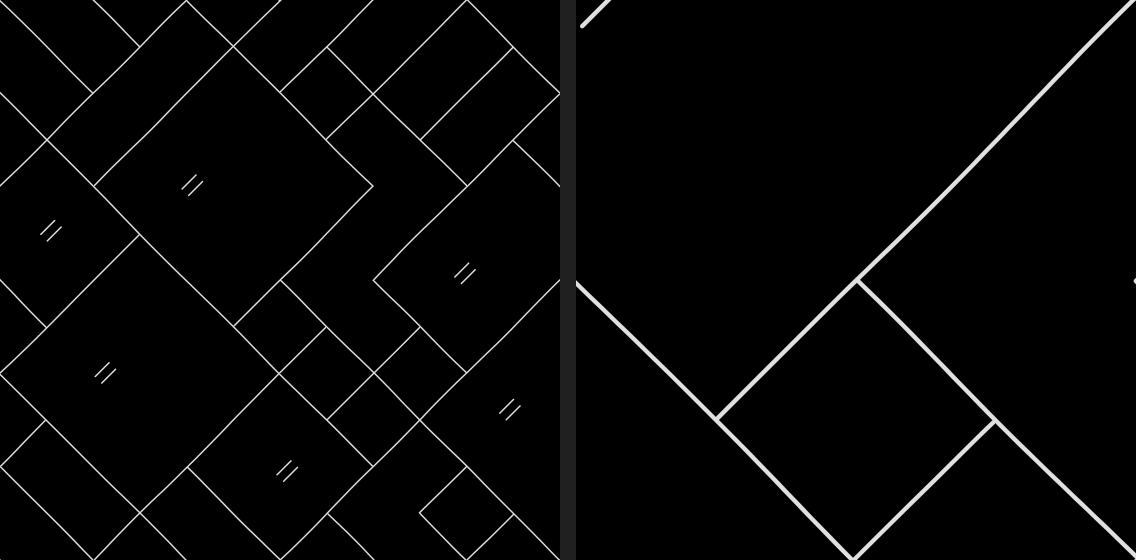
Left, the full canvas; right, a detail of the centre.
This pattern is drawn by a Shadertoy shader. Its source:

```glsl
// Thin pale outlines of merged diagonal lattice cells on black, with paired tick marks.

const float CELLS_PER_SIDE = 6.0;        // lattice diagonals crossing one canvas side
const float LINE_HALF_WIDTH = 0.011;     // all lengths below are in lattice cells
const float TICK_HALF_LENGTH = 0.147;
const float TICK_HALF_GAP = 0.07;
const float WOBBLE = 0.03;
const vec3 INK = vec3(0.88);
const vec3 GROUND = vec3(0.0);

// Three random values in 0..1 for an integer cell
vec3 hash3(vec2 cell, uint seed) {
    uvec3 v = uvec3(uvec2(ivec2(cell) + 512), seed);
    v = v * 1664525u + 1013904223u;
    v.x += v.y * v.z; v.y += v.z * v.x; v.z += v.x * v.y;
    v ^= v >> 16u;
    v.x += v.y * v.z; v.y += v.z * v.x; v.z += v.x * v.y;
    return vec3(v >> 8u) / 16777216.0;
}

float cornerSlope(vec2 corner, vec2 offset, uint seed) {
    float angle = 6.2832 * hash3(corner, seed).x;
    return dot(vec2(cos(angle), sin(angle)), offset);
}

float gradientNoise(vec2 p, uint seed) {
    vec2 i = floor(p), f = p - i;
    vec2 w = f * f * f * (f * (f * 6.0 - 15.0) + 10.0);
    vec2 e = vec2(1.0, 0.0);
    float low = mix(cornerSlope(i, f, seed), cornerSlope(i + e, f - e, seed), w.x);
    float high = mix(cornerSlope(i + e.yx, f - e.yx, seed), cornerSlope(i + 1.0, f - 1.0, seed), w.x);
    return mix(low, high, w.y);
}

// Anchor of the topmost random rectangle that covers a cell
vec2 regionAnchor(vec2 cell, uint seed) {
    vec2 best = cell;
    float bestRank = -1.0;
    for (int y = 0; y < 3; y++)
    for (int x = 0; x < 3; x++) {
        vec2 offset = vec2(x, y);
        vec3 random = hash3(cell - offset, seed);
        vec2 size = 1.0 + floor(random.xy * 3.0);
        float rank = random.z + 0.05 * size.x * size.y;
        if (all(lessThan(offset, size)) && rank > bestRank) {
            bestRank = rank;
            best = cell - offset;
        }
    }
    return best;
}

float segmentDistance(vec2 p, vec2 a, vec2 b) {
    vec2 ab = b - a;
    return length(p - a - ab * clamp(dot(p - a, ab) / dot(ab, ab), 0.0, 1.0));
}

// Distance to a border leaving the vertex, if the cells beside it differ
float borderDistance(vec2 p, vec2 direction, vec2 sideA, vec2 sideB) {
    return sideA == sideB ? 1.0 : segmentDistance(p, vec2(0.0), direction);
}

// Two parallel strokes around the origin
float tickDistance(vec2 p) {
    vec2 q = vec2(abs(p.x) - TICK_HALF_GAP, p.y);
    return segmentDistance(q, vec2(0.0, -TICK_HALF_LENGTH), vec2(0.0, TICK_HALF_LENGTH));
}

// Distance to all region borders and ticks near a lattice position
float patternDistance(vec2 p, uint seed) {
    vec2 bend = vec2(gradientNoise(p * 0.7, seed + 1u), gradientNoise(p * 0.7, seed + 2u));
    vec2 bent = p + WOBBLE * bend;
    vec2 vertex = floor(bent + 0.5);
    vec2 local = bent - vertex;

    vec2 sw = regionAnchor(vertex - 1.0, seed);
    vec2 se = regionAnchor(vertex + vec2(0.0, -1.0), seed);
    vec2 nw = regionAnchor(vertex + vec2(-1.0, 0.0), seed);
    vec2 ne = regionAnchor(vertex, seed);

    float d = borderDistance(local, vec2(1.0, 0.0), se, ne);
    d = min(d, borderDistance(local, vec2(-1.0, 0.0), sw, nw));
    d = min(d, borderDistance(local, vec2(0.0, 1.0), nw, ne));
    d = min(d, borderDistance(local, vec2(0.0, -1.0), sw, se));

    // One tick pair inside each roomy region
    bool roomy = sw == se && sw == nw && sw == ne && sw == vertex - 1.0;
    vec2 drift = 0.3 * (hash3(vertex, seed + 3u).xy - 0.5);
    return roomy ? min(d, tickDistance(p - vertex - drift)) : d;
}

void mainImage(out vec4 fragColor, in vec2 fragCoord) {
    float side = min(iResolution.x, iResolution.y);
    vec2 uv = fragCoord / side;
    vec2 lattice = CELLS_PER_SIDE * vec2(uv.x - uv.y, uv.x + uv.y);
    float pixel = CELLS_PER_SIDE * sqrt(2.0) / side;

    float d = patternDistance(lattice, 7u);
    float coverage = clamp(0.5 + (LINE_HALF_WIDTH - d) / pixel, 0.0, 1.0);
    fragColor = vec4(mix(GROUND, INK, coverage), 1.0);
}
```
